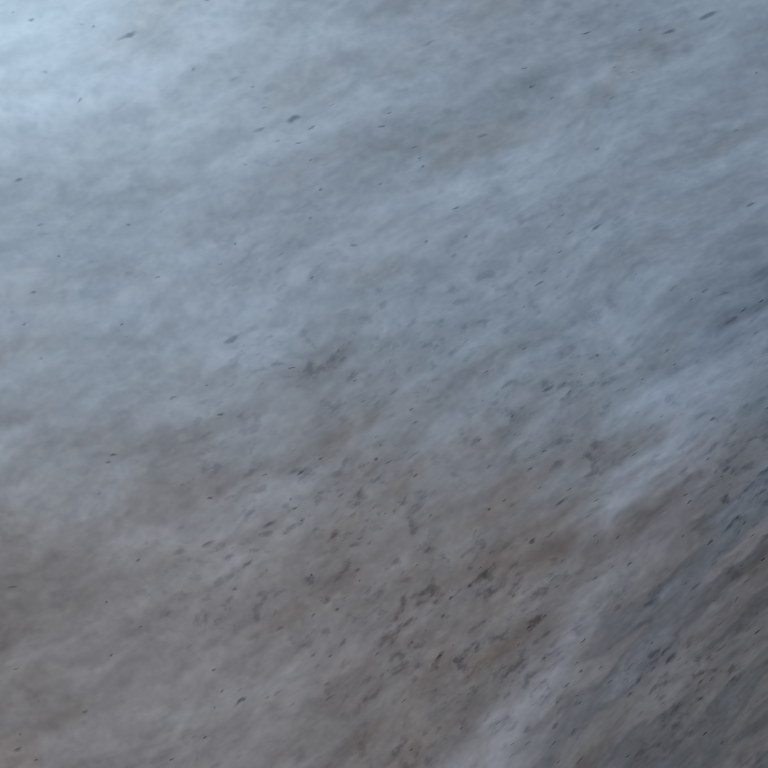
This texture is drawn by a WebGL 2 fragment shader. Its source:

```glsl
#version 300 es
precision highp float;
// Weathered blue-grey stone with slanted streaks, pale veins and fine dark grain under a soft corner light.
uniform vec2 u_resolution;
out vec4 fragColor;

float hash(vec2 p) {
    vec3 q = fract(p.xyx * 0.1031);
    q += dot(q, q.yzx + 33.33);
    return fract((q.x + q.y) * q.z);
}

float noise(vec2 p) {
    vec2 cell = floor(p), f = fract(p);
    f = f * f * (3.0 - 2.0 * f);
    return mix(mix(hash(cell), hash(cell + vec2(1, 0)), f.x),
               mix(hash(cell + vec2(0, 1)), hash(cell + vec2(1, 1)), f.x), f.y);
}

// Layered noise, centred on zero
float fbm(vec2 p) {
    float sum = 0.0, amp = 0.5;
    for (int i = 0; i < 5; i++) {
        sum += amp * (noise(p) - 0.5);
        p = mat2(1.6, 0.8, -0.8, 1.6) * p + 17.3;
        amp *= 0.55;
    }
    return sum;
}

// Coordinates along and across the streaks, which steepen to the lower right
vec2 grainSpace(vec2 p) {
    return vec2(p.x + 0.5 * p.y, p.y - 0.38 * p.x - 0.5 * p.x * p.x * (1.1 - p.y));
}

// Sparse soft elongated pits, one at most in each cell
float pits(vec2 grain, vec2 density, float chance, float seed) {
    vec2 q = grain * density + seed;
    vec2 cell = floor(q);
    vec2 centre = 0.35 + 0.3 * vec2(hash(cell + 3.1), hash(cell + 8.7));
    vec2 d = (fract(q) - centre) / vec2(0.28, 0.2);
    d += 0.7 * vec2(noise(q * 4.0) - 0.5, noise(q * 5.0 + 9.0) - 0.5);
    float size = mix(0.5, 1.0, hash(cell + 21.4));
    float present = step(hash(cell + 40.9), chance);
    return present * (1.0 - smoothstep(0.1, 1.0, length(d) / size)) * hash(cell + 5.5);
}

void main() {
    vec2 p = gl_FragCoord.xy / u_resolution;
    vec2 grain = grainSpace(p);
    vec2 warped = grain + 0.05 * vec2(fbm(p * 6.0), fbm(p * 6.0 + 31.0));
    float clouds = fbm(warped * vec2(2.8, 7.0) + 4.0);
    float streaks = fbm(warped * vec2(9.0, 24.0) + 12.0);
    float mottle = fbm(warped * vec2(42.0, 72.0) + 50.0);
    float grit = noise(warped * vec2(95.0, 150.0)) + noise(p * 170.0 + 23.0) - 1.0;

    // Cool sheen above, warm grey below
    float sheen = smoothstep(0.26, 0.62, p.y + 0.02 * p.x + 0.14 * clouds + 0.1 * streaks);
    vec3 color = mix(vec3(0.442, 0.438, 0.45), vec3(0.492, 0.54, 0.597), sheen);

    // Corner light and shaded right side
    float corner = length((p - vec2(-0.03, 1.02)) * vec2(0.75, 1.0));
    color += vec3(0.25, 0.3, 0.32) * exp(-3.6 * corner);
    color -= vec3(0.065, 0.058, 0.055) * smoothstep(0.3, 1.0, p.x) * (1.0 - 0.25 * p.y);

    // Cloudy bands, streaks and fine mottling
    color += vec3(0.14, 0.16, 0.18) * clouds;
    color += vec3(0.1, 0.11, 0.12) * streaks;
    color += vec3(0.085, 0.085, 0.082) * mottle;
    color += 0.016 * grit;

    // Faint warm stains
    float stain = smoothstep(0.02, 0.3, fbm(warped * vec2(6.0, 15.0) + 71.0));
    color -= vec3(0.015, 0.03, 0.042) * stain;

    // Dark patches and pale veins on the right
    float veinOffset = p.x - 0.66 - 0.53 * p.y + 0.12 * clouds + 0.12 * streaks;
    float fade = 1.0 - smoothstep(0.5, 0.8, p.y);
    float lowRight = smoothstep(0.0, 0.1, veinOffset) * fade;
    color -= vec3(0.085, 0.08, 0.078) * lowRight * smoothstep(-0.12, 0.12, streaks + 0.5 * clouds + 0.2 * mottle);
    float vein = exp(-pow(veinOffset / 0.045, 2.0)) + 0.6 * exp(-pow((veinOffset - 0.14) / 0.02, 2.0));
    color += vec3(0.055, 0.062, 0.078) * vein * fade;
    vec2 edge = (p - vec2(0.97, 0.62)) * vec2(15.0, 9.0);
    edge.x -= 0.9 * edge.y;
    color -= vec3(0.1, 0.11, 0.12) * exp(-dot(edge, edge)) * (1.0 + 3.0 * streaks);

    // Fine crumbs clustered in the roughened areas, then rare pits
    vec2 roughOffset = p - vec2(0.57, 0.28);
    float rough = exp(-9.0 * dot(roughOffset, roughOffset)) + 0.6 * lowRight;
    float patches = smoothstep(-0.2, 0.15, fbm(p * 9.0 + 37.0));
    float crumbs = smoothstep(0.02, 0.38, fbm(warped * vec2(52.0, 80.0) + 90.0));
    color -= vec3(0.12, 0.12, 0.115) * crumbs * patches * (0.2 + 0.8 * rough);
    float dots = pits(warped, vec2(18.0, 34.0), 0.06, 60.0)
               + 0.8 * pits(warped, vec2(36.0, 56.0), 0.07 + 0.08 * rough, 130.0);
    color -= vec3(0.17, 0.17, 0.16) * dots;

    fragColor = vec4(clamp(color, 0.0, 1.0), 1.0);
}
```
